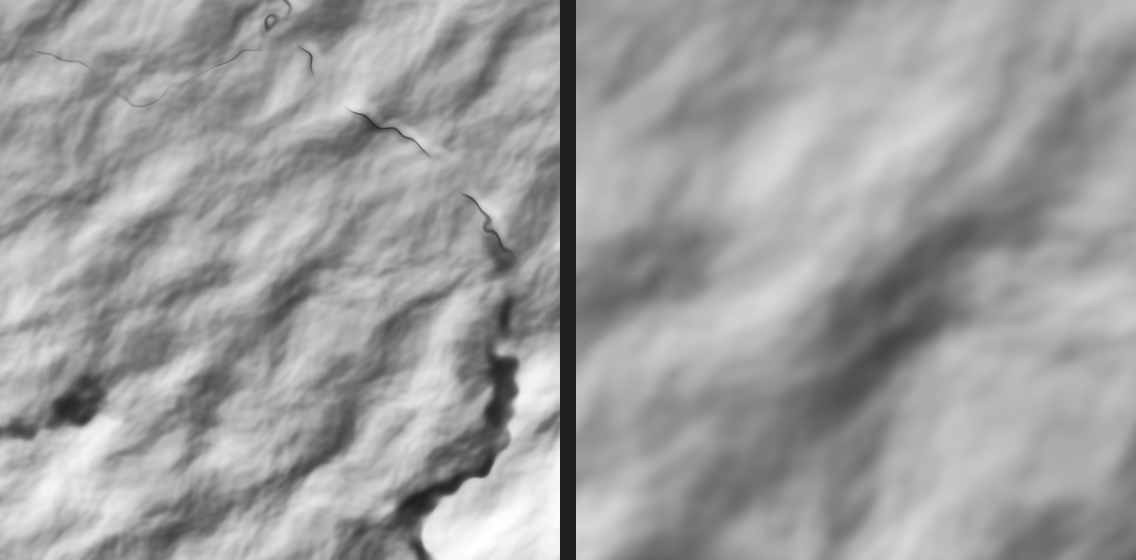
Left: the whole. Right: its middle third, enlarged.
Give the GLSL for this texture map, as a three.js fragment shader.

```glsl
// Grey shaded relief of rugged terrain with diagonal ridges and thin winding channels
varying vec2 vUv;

vec2 hashDirection(vec2 cell) {
  vec3 h = fract(cell.xyx * vec3(0.1031, 0.1030, 0.0973));
  h += dot(h, h.yzx + 33.33);
  float angle = 6.2832 * fract((h.x + h.y) * h.z);
  return vec2(cos(angle), sin(angle));
}

// Gradient noise, roughly -0.7 to 0.7
float noise(vec2 p) {
  vec2 i = floor(p), f = fract(p);
  vec2 u = f * f * f * (f * (f * 6.0 - 15.0) + 10.0);
  vec2 e = vec2(1.0, 0.0);
  float a = dot(hashDirection(i), f);
  float b = dot(hashDirection(i + e.xy), f - e.xy);
  float c = dot(hashDirection(i + e.yx), f - e.yx);
  float d = dot(hashDirection(i + e.xx), f - e.xx);
  return mix(mix(a, b, u.x), mix(c, d, u.x), u.y);
}

mat2 rotation(float angle) {
  float c = cos(angle), s = sin(angle);
  return mat2(c, -s, s, c);
}

// Ridges stretched up to the right; finer layers are rounder and turn more
float terrainHeight(vec2 p) {
  p += 0.022 * vec2(noise(p * 8.0 + 3.0), noise(p * 8.0 + 41.0));
  float sum = 0.0, frequency = 6.5, steepness = 1.0;
  for (int i = 0; i < 5; i++) {
    float layer = float(i);
    vec2 q = rotation(0.7 + 0.3 * sin(layer * 2.4)) * p;
    q *= frequency * vec2(0.62 + 0.06 * layer, 1.1);
    sum += steepness / frequency * noise(q + layer * 17.3 + 5.0);
    frequency *= 1.8;
    steepness *= 0.66;
  }
  return sum;
}

float bump(float x, float width) {
  return exp(-x * x / (width * width));
}

void main() {
  vec2 p = vUv;
  float lowland = 1.0 - smoothstep(0.2, 0.75, p.y);
  float wobble = noise(p * 9.0 + 60.0);
  float fineWobble = noise(p * 24.0 + 80.0);

  // Slope along the light direction
  vec2 toShade = vec2(0.64, -0.77) * 0.004;
  float slope = (terrainHeight(p + toShade) - terrainHeight(p - toShade)) / 0.008;
  float light = slope * mix(0.23, 0.33, lowland);
  light += 0.2 * noise(p * 3.5 + 12.0) - 0.04;

  // Main channel: a hairline above, a deep shadowed valley below
  float channelX = 0.5 + 0.42 * (1.0 - smoothstep(0.5, 1.0, p.y))
    - 0.15 * (1.0 - smoothstep(0.08, 0.25, p.y));
  float across = p.x - channelX + 0.06 * wobble + 0.035 * fineWobble;
  float broken = smoothstep(-0.25, 0.15, noise(p * 11.0 + 23.0));
  float valley = 1.0 - smoothstep(0.45, 0.62, p.y);
  light -= (0.65 * bump(across, 0.0035) + 0.22 * bump(across + 0.008, 0.012))
    * broken * (1.0 - valley);
  light += 0.25 * bump(across - 0.02, 0.018) * broken * (1.0 - valley);
  light -= 1.3 * bump(across + 0.02, 0.024) * valley * (0.25 + 0.75 * broken);
  light -= 0.45 * bump(across + 0.07, 0.05) * valley
    * smoothstep(-0.1, 0.3, noise(rotation(0.8) * p * vec2(9.0, 18.0)));
  light += 0.7 * smoothstep(-0.003, 0.014, across)
    * (1.0 - smoothstep(0.28, 0.42, p.y));

  // Bright lower left slope below a dark crest
  float below = 0.21 + 0.3 * p.x - p.y + 0.06 * wobble + 0.03 * fineWobble;
  float leftSide = 1.0 - smoothstep(0.17, 0.28, p.x + 0.06 * wobble);
  light += 0.6 * smoothstep(-0.005, 0.025, below) * leftSide
    * smoothstep(-0.02, 0.14, p.y);
  light -= 0.9 * bump(below + 0.025, 0.018) * leftSide * (0.3 + 0.7 * broken);

  // Pale streaks at the left border
  light += 0.5 * bump(p.x, 0.11) * bump(p.y - 0.43, 0.13)
    * (0.6 + 1.6 * noise(vec2(p.x * 5.0 - p.y * 4.0, p.y * 22.0 - p.x * 8.0)));

  // Faint crack across the upper left
  float crack = p.y - 0.88 - 0.05 * cos(p.x * 12.0) + 0.04 * wobble + 0.02 * fineWobble;
  light -= (0.28 * bump(crack, 0.003) + 0.12 * bump(crack - 0.008, 0.01))
    * broken * (1.0 - smoothstep(0.48, 0.54, p.x));

  // Soft shoulder for highlights and shadows
  float tone = light / sqrt(1.0 + light * light);
  float grey = 0.66 + tone * (tone > 0.0 ? 0.4 : 0.6);
  gl_FragColor = vec4(vec3(clamp(grey, 0.0, 1.0)), 1.0);
}
```
